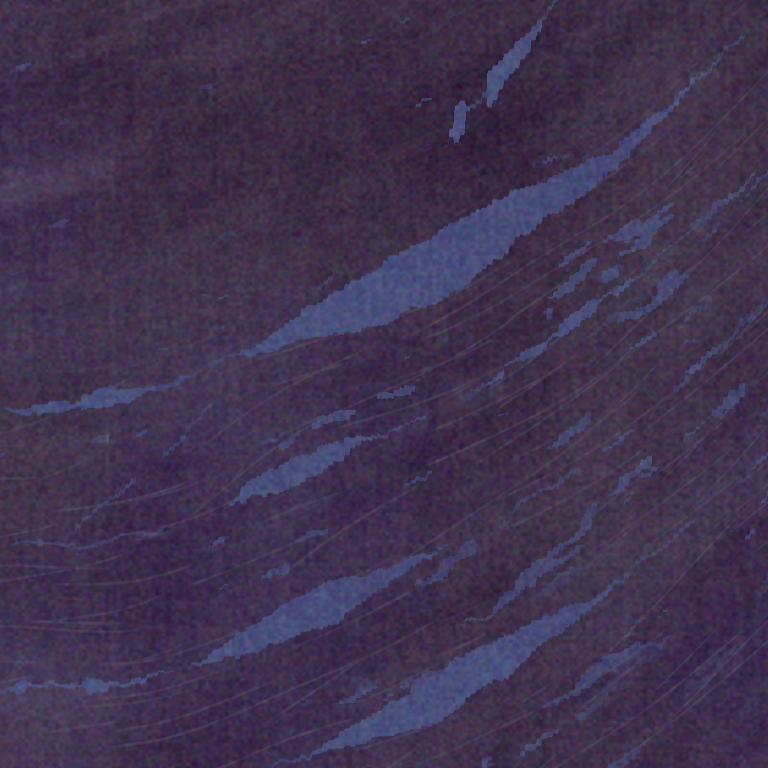
Write a three.js fragment shader that draws this texture.

```glsl
// Worn, dark purple cloth torn into slim blue slivers that sweep up to the right.
// Slivers are long tapered lenses laid along parallel curves, with broken shards
// and fibres between them; the cloth is layered value noise with weave and grain.

varying vec2 vUv;

float hash(vec2 p) {
  vec3 q = fract(vec3(p.xyx) * 0.1031);
  q += dot(q, q.yzx + 33.33);
  return fract((q.x + q.y) * q.z);
}

float noise(vec2 p) {
  vec2 i = floor(p), f = fract(p);
  f = f * f * (3.0 - 2.0 * f);
  return mix(mix(hash(i), hash(i + vec2(1.0, 0.0)), f.x),
             mix(hash(i + vec2(0.0, 1.0)), hash(i + vec2(1.0, 1.0)), f.x), f.y);
}

float fbm(vec2 p) {
  float sum = 0.0, gain = 0.5;
  for (int i = 0; i < 4; i++) {
    sum += gain * noise(p);
    p = p * 2.03 + 17.3;
    gain *= 0.5;
  }
  return sum / 0.9375;
}

// Lens outline along t from -1 to 1, blunt at the left, long tailed at the right
float taper(float t) {
  return pow(max(0.0, 1.0 - t * t), 1.8) * (1.0 - 0.75 * t);
}

// Large slivers: one main and one slim, frayed companion on each curve
float slivers(float x, float v, float ragged) {
  float cover = 0.0;
  for (int i = 0; i < 5; i++) {
    float k = float(i);
    float side = 1.0 - 2.0 * mod(k, 2.0);
    float len = max(0.12 + 0.08 * mod(k, 2.0) * k, 0.25 - 0.1 * k);
    float centre = 0.49 + 0.14 * cos(1.45 * k + 0.9) + 0.18 * len;
    float steep = 0.65 * (x - centre) * step(3.5, k);
    float w = abs(v + 0.09 - 0.187 * k - steep + ragged);
    float fray = smoothstep(0.3, 0.6, noise(vec2(x * 42.0, k * 5.0)));
    float thick = (0.010 + 0.078 * len) * taper((x - centre) / len);
    thick *= mix(1.0, 1.3 * fray, step(3.5, k));
    cover = max(cover, smoothstep(0.0, 0.003, thick - w));

    float mate = centre + side * (len + 0.18 + 0.06 * side);
    thick = 0.011 * taper((x - mate) / 0.17) * (0.35 + 0.65 * fray);
    cover = max(cover, smoothstep(0.0, 0.003, thick - w));

    // Broken thread joining the slivers
    float gaps = smoothstep(0.4, 0.55, noise(vec2(x * 26.0, k * 7.0)));
    cover = max(cover, 0.65 * gaps * (1.0 - smoothstep(0.001, 0.004, w)));
  }
  return cover;
}

// Ragged fragments: noise stretched along the curves and cut at a level
float shards(float x, float v, float ragged) {
  vec2 q = vec2(x, v + ragged);
  float field = 0.62 * noise(q * vec2(11.0, 48.0) + 20.0)
              + 0.38 * noise(q * vec2(38.0, 105.0) + 50.0);
  float zone = smoothstep(0.15, 0.5, x) * (1.0 - smoothstep(0.36, 0.44, v));
  float level = 0.85 - 0.13 * zone;
  float strength = 0.3 + 0.7 * smoothstep(0.3, 0.65, noise(q * vec2(6.0, 18.0) + 80.0));
  return strength * smoothstep(level, level + 0.035, field);
}

// Thin pale fibres in three crossing directions, interrupted along their length
float fibres(vec2 p, float v) {
  float cover = 0.0;
  for (int i = 0; i < 3; i++) {
    float k = float(i), rate = 13.0 + 5.0 * k;
    float s = v * rate + (2.2 * k - 2.4) * p.x + 0.8 * noise(p * 2.5 + 9.0 * k);
    float w = abs(fract(s) - 0.5) / rate;
    float gaps = smoothstep(0.52, 0.68, noise(vec2(p.x * 10.0, floor(s) * 5.3 + 131.0 * k + 60.0)));
    float broken = 0.4 + 0.6 * noise(p * 70.0 + k);
    cover = max(cover, gaps * broken * (1.0 - smoothstep(0.0006, 0.0032, w)));
  }
  return cover * (1.0 - 0.8 * smoothstep(0.42, 0.56, v));
}

void main() {
  vec2 p = vUv;
  float v = p.y - 0.08 * p.x - 0.43 * p.x * p.x + 0.03 * (noise(p * 5.0 + 4.0) - 0.5);

  // Cloth: soft blotches, upright bands and slanting pale smears
  float blotch = fbm(p * 3.5 + 2.0);
  float band = fbm(vec2(p.x * 9.0, p.y * 1.6) + 11.0);
  float smear = fbm(vec2(p.x * 3.0, v * 22.0 + 30.0));
  float tone = 0.5 + 0.9 * (blotch - 0.5) + 0.7 * (band - 0.5) + 0.8 * (smear - 0.5);
  vec3 plum = mix(vec3(0.205, 0.140, 0.240), vec3(0.280, 0.230, 0.315), tone);
  vec3 indigo = mix(vec3(0.200, 0.128, 0.265), vec3(0.278, 0.232, 0.350), tone);
  float cool = smoothstep(0.32, 0.72, fbm(p * 2.6 + 23.0) + 0.4 * (0.45 - p.y));
  vec3 color = mix(plum, indigo, cool);
  float corner = (1.0 - smoothstep(0.0, 0.45, p.x)) * smoothstep(0.6, 1.0, p.y);
  color += vec3(0.08, 0.075, 0.065) * corner * smoothstep(0.48, 0.75, smear);
  color = mix(color, vec3(0.335, 0.300, 0.400), 0.6 * fibres(p, v));

  // Blue showing through the tears, whose edges step from thread to thread
  float column = p.x * 140.0;
  float x = (floor(column) + smoothstep(0.55, 1.0, fract(column))) / 140.0;
  float edge = v + (p.x - x) * (0.08 + 0.86 * p.x);
  float ragged = 0.008 * (noise(vec2(x * 120.0, p.y * 90.0)) - 0.5) + 0.012 * (noise(p * 30.0) - 0.5);
  float tear = max(slivers(x, edge, ragged), 0.8 * shards(x, edge, ragged));
  vec3 blue = mix(vec3(0.265, 0.270, 0.445), vec3(0.305, 0.340, 0.510), fbm(p * 8.0 + 41.0));
  color = mix(color, blue, tear);

  // Woven threads and coloured grain
  float weave = noise(vec2(p.x * 150.0, p.y * 18.0)) + 0.6 * noise(vec2(p.x * 20.0, p.y * 170.0));
  color += 0.028 * (weave - 0.8);
  vec3 grain = vec3(noise(p * 230.0), noise(p * 230.0 + 71.0), noise(p * 230.0 + 137.0));
  color += 0.070 * (grain - 0.5) + 0.048 * (noise(p * 200.0 + 203.0) - 0.5);
  gl_FragColor = vec4(color, 1.0);
}
```
